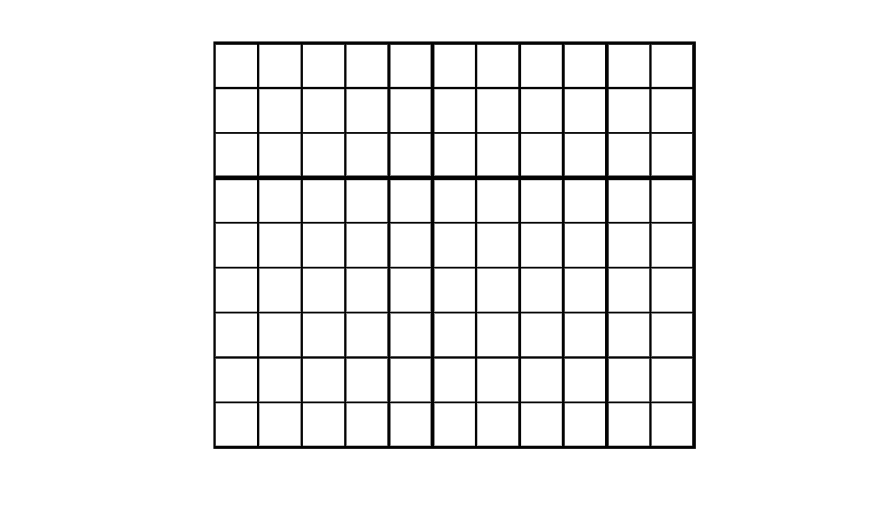
Reproduce this pattern procedurally as a Shadertoy shader.

```glsl
// A ruled grid of 11 by 9 cells in black ink on white paper.
// Each rule is a thin box with its own weight, and its edges are smoothed
// by the exact share of the pixel that it covers.

// Line weights in thousandths of the canvas height
const float columnWeight[12] = float[](4.6, 4.6, 4.6, 4.6, 6.2, 7.6, 4.6, 5.6, 5.8, 7.2, 4.6, 7.2);
const float rowWeight[10] = float[](6.2, 3.5, 4.6, 3.5, 3.5, 3.5, 9.2, 3.5, 4.6, 6.6);

// Share of a pixel covered by the span from lo to hi along one axis
float spanCoverage(float x, float lo, float hi, float pixel) {
    return clamp((min(x + 0.5 * pixel, hi) - max(x - 0.5 * pixel, lo)) / pixel, 0.0, 1.0);
}

float boxCoverage(vec2 p, vec2 lo, vec2 hi, float pixel) {
    return spanCoverage(p.x, lo.x, hi.x, pixel) * spanCoverage(p.y, lo.y, hi.y, pixel);
}

void mainImage(out vec4 fragColor, in vec2 fragCoord) {
    float pixel = 1.0 / iResolution.y;
    vec2 p = vec2(fragCoord.x - 0.5 * iResolution.x, fragCoord.y) * pixel;

    // Frame corners and cell size, with x measured from the canvas centre
    vec2 low = vec2(-0.4595, 0.1195);
    vec2 cell = vec2(0.0858, 0.0884);
    vec2 high = low + cell * vec2(11.0, 9.0);
    float ink = 0.0;

    // Vertical rules, left to right
    for (int i = 0; i < 12; i++) {
        float x = low.x + float(i) * cell.x;
        float halfWidth = 0.0005 * columnWeight[i];
        ink = max(ink, boxCoverage(p, vec2(x - halfWidth, low.y - 0.003),
                                      vec2(x + halfWidth, high.y + 0.003), pixel));
    }

    // Horizontal rules, bottom to top
    for (int j = 0; j < 10; j++) {
        float y = low.y + float(j) * cell.y;
        float halfWidth = 0.0005 * rowWeight[j];
        ink = max(ink, boxCoverage(p, vec2(low.x - 0.0023, y - halfWidth),
                                      vec2(high.x + 0.0036, y + halfWidth), pixel));
    }

    fragColor = vec4(mix(vec3(1.0), vec3(0.01), ink), 1.0);
}
```
